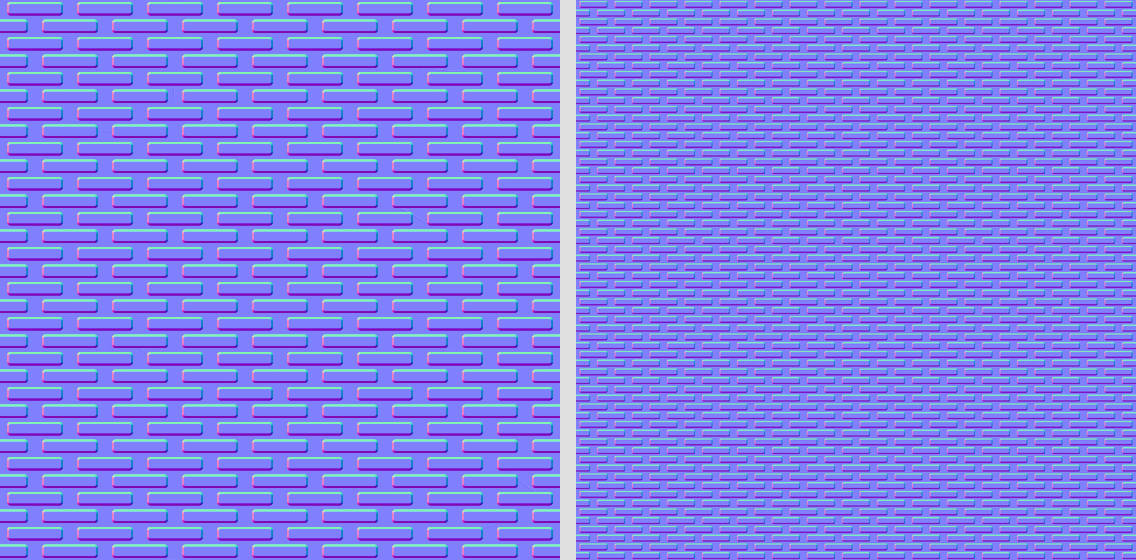
Left: one tile. Right: repeated 2 by 2.
This texture map is drawn by a Shadertoy shader. Its source:

```glsl
const vec2 BRICK_COUNT = vec2(8.0, 32.0);
const vec2 BRICK_HALF = vec2(0.0501, 0.0120);
const float CORNER_RADIUS = 0.0065;
const float BEVEL_WIDTH = 0.0046;
const vec2 BEVEL_SLOPE = vec2(1.7, 2.7);
const float SCRATCH_CELLS = 9.0;
const float TAU = 6.2831853;

float hash(vec2 cell, float seed) {
    vec3 p = fract(vec3(cell.xyx + seed) * vec3(0.1031, 0.1030, 0.0973));
    p += dot(p, p.yzx + 33.33);
    return fract((p.x + p.y) * p.z);
}

float cornerGradient(vec2 corner, vec2 offset, float period, float seed) {
    float angle = TAU * hash(mod(corner, period), seed);
    return dot(vec2(cos(angle), sin(angle)), offset);
}

// Gradient noise that wraps after a whole number of cells
float gradientNoise(vec2 uv, float period, float seed) {
    vec2 p = uv * period;
    vec2 cell = floor(p);
    vec2 f = p - cell;
    vec2 w = f * f * f * (f * (f * 6.0 - 15.0) + 10.0);
    vec2 e = vec2(1.0, 0.0);
    float low = mix(cornerGradient(cell, f, period, seed),
                    cornerGradient(cell + e.xy, f - e.xy, period, seed), w.x);
    float high = mix(cornerGradient(cell + e.yx, f - e.yx, period, seed),
                     cornerGradient(cell + e.xx, f - e.xx, period, seed), w.x);
    return mix(low, high, w.y);
}

// Position relative to the nearest brick centre in running bond
vec2 brickLocal(vec2 uv, vec2 count) {
    vec2 grid = uv * count;
    float shift = 0.5 * mod(floor(grid.y) + 1.0, 2.0);
    return (fract(grid + vec2(shift, 0.0)) - 0.5) / count;
}

// Signed distance in x, outward direction in yz
vec3 roundedBox(vec2 p, vec2 halfSize, float radius) {
    vec2 q = abs(p) - halfSize + radius;
    vec2 outside = max(q, 0.0);
    float reach = length(outside);
    vec2 axis = q.x > q.y ? vec2(1.0, 0.0) : vec2(0.0, 1.0);
    vec2 direction = reach > 0.0 ? outside / reach : axis;
    return vec3(reach + min(max(q.x, q.y), 0.0) - radius, direction * sign(p));
}

float bevelProfile(float depth, float width, float soft) {
    float outer = smoothstep(-0.5 * soft, 0.5 * soft, depth);
    float inner = 1.0 - smoothstep(width - 1.6 * soft, width, depth);
    return outer * inner;
}

// Tilt across a thin groove running along a short segment
vec2 grooveTilt(vec2 p, float angle, float halfLength, float width) {
    vec2 along = vec2(cos(angle), sin(angle));
    vec2 across = vec2(-along.y, along.x);
    float d = dot(p, across) / width;
    float taper = 1.0 - smoothstep(0.3 * halfLength, halfLength, abs(dot(p, along)));
    return across * d * exp(-d * d) * taper;
}

// Sparse scratches, bent by noise
vec2 scratchTilt(vec2 uv, float cells, float width) {
    vec2 bend = vec2(gradientNoise(uv, 14.0, 3.0), gradientNoise(uv, 14.0, 8.0));
    vec2 grid = (uv + 0.009 * bend) * cells;
    vec2 home = floor(grid);
    vec2 tilt = vec2(0.0);
    for (int y = -1; y <= 1; y++) {
        for (int x = -1; x <= 1; x++) {
            vec2 cell = home + vec2(x, y);
            vec2 id = mod(cell, cells);
            vec2 centre = cell + vec2(hash(id, 11.0), hash(id, 23.0));
            float angle = TAU * hash(id, 37.0);
            float halfLength = mix(0.02, 0.06, hash(id, 41.0));
            float strength = step(0.45, hash(id, 53.0)) * mix(0.15, 0.4, hash(id, 67.0));
            tilt += strength * grooveTilt((grid - centre) / cells, angle, halfLength, width);
        }
    }
    return tilt;
}

void mainImage(out vec4 fragColor, in vec2 fragCoord) {
    vec2 uv = fragCoord / iResolution.xy;
    float pixel = 1.0 / iResolution.y;
    float soft = max(0.0014, pixel);

    // Raised brick edges; red points left, green points up
    vec3 box = roundedBox(brickLocal(uv, BRICK_COUNT), BRICK_HALF, CORNER_RADIUS);
    float bevel = bevelProfile(-box.x, BEVEL_WIDTH, soft);
    vec2 tilt = vec2(-box.y, box.z) * BEVEL_SLOPE * bevel;

    // Fine wear in the joints
    float joint = smoothstep(0.0, soft, box.x);
    tilt += joint * scratchTilt(uv, SCRATCH_CELLS, max(0.0011, 0.6 * pixel));

    vec3 normal = normalize(vec3(tilt, 1.0));
    fragColor = vec4(min(normal * 0.5 + 0.5, 0.99), 1.0);
}
```
